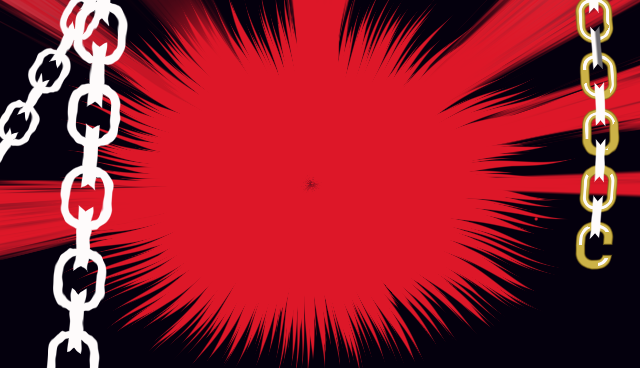
A WebGL 1 fragment shader for this background:

```glsl
precision highp float;
// Red ink burst with brushed beams on near-black, framed by white and gold chains.
uniform vec2 u_resolution;

const vec3 RED = vec3(0.865, 0.09, 0.155);
const vec3 DEEP_RED = vec3(0.50, 0.07, 0.13);
const vec3 PINK = vec3(0.82, 0.30, 0.35);
const vec3 NIGHT = vec3(0.015, 0.0, 0.05);
const vec3 WHITE = vec3(0.995, 0.985, 0.985);
const vec3 GOLD = vec3(0.80, 0.70, 0.28);
const vec3 DARK_GOLD = vec3(0.52, 0.42, 0.10);
const vec3 STEEL = vec3(0.42, 0.41, 0.43);
const vec2 CENTER = vec2(0.845, 0.50);
const vec2 CORE_SIZE = vec2(0.40, 0.31);
const vec2 TIP_SIZE = vec2(0.70, 0.51);
const float TAU = 6.2831853;

float hash(vec2 p) {
  return fract(sin(dot(p, vec2(127.1, 311.7))) * 43758.547);
}

float noise(vec2 p) {
  vec2 i = floor(p), f = fract(p);
  f = f * f * (3.0 - 2.0 * f);
  return mix(mix(hash(i), hash(i + vec2(1.0, 0.0)), f.x),
             mix(hash(i + vec2(0.0, 1.0)), hash(i + 1.0), f.x), f.y);
}

float cover(float d) {
  float aa = 0.9 / u_resolution.y;
  return 1.0 - smoothstep(-aa, aa, d);
}

// Radius of a superellipse along a unit direction
float outline(vec2 dir, vec2 size) {
  vec2 e = pow(abs(dir) / size, vec2(2.5));
  return pow(e.x + e.y, -0.4);
}

// One ring of tapering spikes, each with its own length
float spikes(vec2 dir, float a, float r, float count) {
  float turn = a / TAU * count;
  float h = hash(vec2(mod(floor(turn), count), count));
  float core = outline(dir, CORE_SIZE) * (0.92 + 0.16 * h);
  float reach = (outline(dir, TIP_SIZE) - core) * mix(0.25, 1.0, h);
  float taper = abs(fract(turn) - 0.5) * 2.0 - 1.0 + (r - core) / reach;
  return cover(taper * 0.5 * TAU / count * r);
}

float beam(float a, float heading, float halfWidth, float soft) {
  return 1.0 - smoothstep(halfWidth - soft, halfWidth + soft, abs(a - heading));
}

// Position along (y) and across (x) a chain, in canvas units
vec2 chainSpace(vec2 p, vec2 start, vec2 pitch) {
  vec2 dir = normalize(pitch), q = p - start;
  return vec2(dot(q, vec2(-dir.y, dir.x)), dot(q, dir));
}

// Links seen from the front: rounded rings
float rings(vec2 q, float pitch, float last, vec2 size, float stroke) {
  q.y -= pitch * clamp(floor(q.y / pitch + 0.5), 0.0, last);
  float corner = size.x * 0.85;
  vec2 e = abs(q) - size + corner;
  return abs(length(max(e, 0.0)) + min(max(e.x, e.y), 0.0) - corner) - stroke;
}

// Links seen edge-on: bars with notched ends
float bars(vec2 q, float pitch, float last, vec2 size) {
  q.y -= pitch * (clamp(floor(q.y / pitch), -1.0, last) + 0.5);
  q = abs(q);
  float notch = 0.014 * (1.0 - min(q.x / size.x, 1.0));
  return max(q.x - size.x, q.y - size.y + notch);
}

void main() {
  vec2 p = gl_FragCoord.xy / u_resolution.y;
  vec2 d = p - CENTER;
  float r = length(d);
  vec2 dir = d / max(r, 0.001);
  float a = atan(d.x, d.y);  // clockwise from straight up

  // Brushed beams
  float streak = noise(vec2(a * 55.0, r * 3.0));
  float fine = noise(vec2(a * 190.0 + 40.0, r * 5.0));
  float b = a + (streak - 0.5) * 0.05 + (fine - 0.5) * 0.03;
  float pale = beam(b, -0.99, 0.065, 0.025);
  float dim = beam(b, -0.63, 0.10, 0.05);
  float broad = beam(b, 0.926, 0.12, 0.035);
  float plain = max(beam(b, 0.045, 0.16, 0.02), beam(b, 1.30, 0.08, 0.015));
  plain = max(plain, max(beam(a, 1.571, 0.036, 0.008), beam(b, -1.68, 0.105, 0.02)));
  float far = smoothstep(0.48, 0.95, r);
  vec3 beamColor = mix(RED, DEEP_RED, far * smoothstep(0.45, 0.95, streak * 0.6 + fine * 0.4));
  beamColor = mix(beamColor, PINK, far * 0.6 * fine * max(pale, broad * 0.5));
  float beams = max(max(pale * 0.9, broad), max(plain, dim * (1.0 - 0.7 * smoothstep(0.4, 0.65, r))));
  vec3 color = mix(NIGHT, beamColor, beams);

  // Solid core and spikes
  float s = a + 0.012 * sin(r * 17.0);
  float burst = spikes(dir, s, r, 83.0);
  burst = max(burst, spikes(dir, s + 0.02, r, 137.0));
  burst = max(burst, spikes(dir, s, r, 211.0));
  color = mix(color, RED, burst);
  color = mix(color, RED, cover(length(p - vec2(1.457, 0.405)) - 0.004));

  // White chains, with slightly ragged ink edges
  float ragged = (noise(p * vec2(95.0, 40.0)) - 0.5) * 0.006;
  vec2 pitch = vec2(-0.019, -0.2235);
  float len = length(pitch);
  vec2 q = chainSpace(p, vec2(0.274, 0.910), pitch);
  float white = min(rings(q, len, 4.0, vec2(0.058, 0.074), 0.012),
                    bars(q, len, 3.0, vec2(0.019, 0.088)));
  pitch = vec2(-0.085, -0.1425);
  len = length(pitch);
  q = chainSpace(p, vec2(0.219, 0.950), pitch);
  white = min(white, min(rings(q, len, 2.0, vec2(0.039, 0.052), 0.009),
                         bars(q, len, 2.0, vec2(0.014, 0.064))));
  color = mix(color, WHITE, cover(white + ragged));

  // Gold chain, gently bowed, its last ring broken open
  pitch = vec2(0.0, -0.1535);
  len = length(pitch);
  q = chainSpace(p, vec2(1.614, 0.947), pitch);
  q.x -= 0.018 * sin(clamp(q.y / (4.0 * len), 0.0, 1.0) * 3.14);
  float ring = rings(q, len, 4.0, vec2(0.037, 0.052), 0.0125) + ragged * 0.4;
  vec2 gap = abs(q - vec2(0.04, 4.0 * len + 0.012)) - vec2(0.03, 0.014);
  ring = max(ring, -max(gap.x, gap.y));
  vec3 metal = mix(DARK_GOLD, GOLD, smoothstep(0.0, 0.005, -ring));
  metal = mix(metal, WHITE, smoothstep(0.007, 0.010, -ring) * step(0.3, noise(p * 28.0)));
  color = mix(color, metal, cover(ring));
  float bar = bars(q, len, 3.0, vec2(0.0125, 0.058)) + ragged * 0.4;
  float shade = step(0.0, q.y) * step(q.y, len) * smoothstep(-0.004, 0.004, q.x);
  color = mix(color, mix(WHITE, STEEL, shade), cover(bar));

  gl_FragColor = vec4(color, 1.0);
}
```
